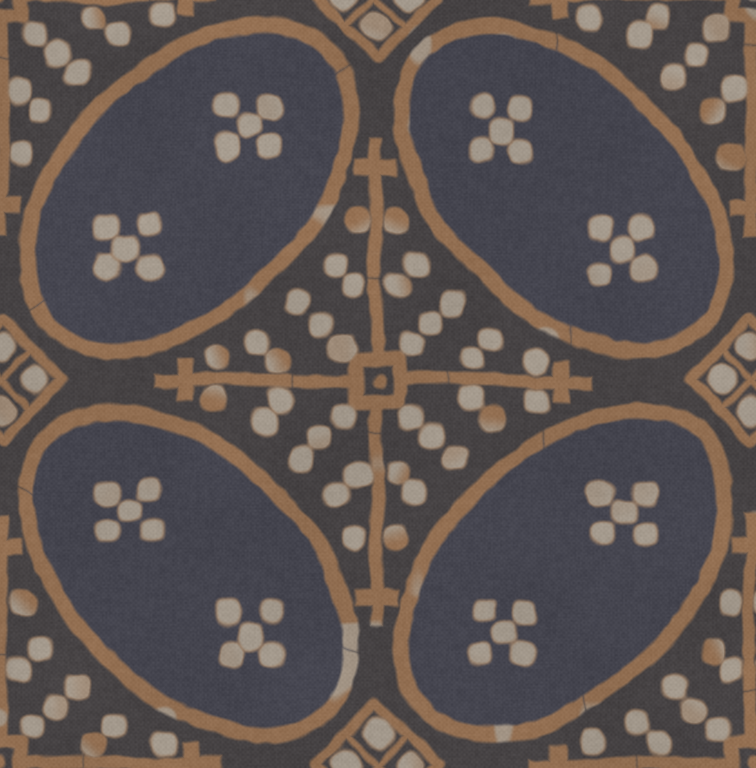
Write a WebGL 1 fragment shader that draws this pattern.

```glsl
precision highp float;
// Batik cloth: tilted ovals with dot flowers between dotted crosses and quartered diamonds.
uniform vec2 u_resolution;

const vec3 CREAM = vec3(0.64, 0.60, 0.55);
const vec3 OCHRE = vec3(0.575, 0.435, 0.32);
const vec3 DARK = vec3(0.275, 0.26, 0.265);
const vec3 INDIGO = vec3(0.27, 0.27, 0.31);

float hash(vec2 p) {
  return fract(sin(dot(p, vec2(12.9898, 78.233))) * 43758.5453);
}

float noise(vec2 p) {
  vec2 i = floor(p), f = fract(p);
  f = f * f * (3.0 - 2.0 * f);
  return mix(mix(hash(i), hash(i + vec2(1, 0)), f.x),
             mix(hash(i + vec2(0, 1)), hash(i + vec2(1, 1)), f.x), f.y);
}

float cover(float d) {
  float soft = max(0.006, 1.5 / u_resolution.y);
  return 1.0 - smoothstep(-soft, soft, d);
}

float box(vec2 p, vec2 halfSize) {
  vec2 d = abs(p) - halfSize;
  return length(max(d, 0.0)) + min(max(d.x, d.y), 0.0);
}

float ellipse(vec2 p, vec2 radii) {
  float k = length(p / radii);
  return k * (k - 1.0) / max(length(p / (radii * radii)), 0.001);
}

// Nearest lattice node whose coordinate sum is even (parity 0) or odd (parity 1).
vec2 nearestNode(vec2 q, float parity) {
  vec2 n = floor(q + 0.5), d = q - n;
  if (mod(n.x + n.y + parity, 2.0) > 0.5)
    n += abs(d.x) > abs(d.y) ? vec2(sign(d.x), 0.0) : vec2(0.0, sign(d.y));
  return n;
}

// Cream wax dot with a dyed rim and, on some, a stained side.
void daub(inout vec3 color, vec2 v, float r, vec2 id, float wear) {
  float h = hash(id), h2 = hash(id + 7.3);
  v += 0.012 * (vec2(h, h2) - 0.5);
  float d = mix(length(v), pow(dot(v * v, v * v), 0.25), 0.5) - r * (0.93 + 0.14 * h2);
  vec2 lean = vec2(cos(h * 40.0), sin(h * 40.0));
  float stain = smoothstep(-0.03, 0.03, dot(v, lean) + 0.05 * (h2 - 0.4));
  stain *= wear * step(0.62, hash(id + 3.1));
  stain = max(stain, 0.75 * smoothstep(-0.011, 0.002, d));
  color = mix(color, mix(CREAM, OCHRE, stain), cover(d));
}

void main() {
  vec2 cloth = (gl_FragCoord.xy - 0.5 * u_resolution) / u_resolution.y * 2.02;
  cloth -= vec2(-0.005, 0.01);

  // Hand-drawn wobble
  vec2 p = cloth + 0.018 * (vec2(noise(cloth * 7.0), noise(cloth * 7.0 + 31.0)) - 0.5);
  p += 0.007 * (vec2(noise(cloth * 38.0), noise(cloth * 38.0 + 53.0)) - 0.5);
  vec2 spacing = vec2(0.985, 1.01);
  vec2 q = p / spacing;
  vec3 ochre = mix(OCHRE, CREAM, 0.85 * smoothstep(0.80, 0.90, noise(cloth * 9.0 + 4.0)));

  // Ovals, leaning alternately
  vec2 cell = floor(q);
  vec2 e = p - (cell + 0.5) * spacing;
  vec2 axis = vec2(1.0, 2.0 * mod(cell.x + cell.y, 2.0) - 1.0) * 0.7071;
  vec2 along = vec2(dot(e, axis), dot(e, vec2(-axis.y, axis.x)));
  float oval = ellipse(along, vec2(0.515, 0.312));
  vec3 color = mix(DARK, INDIGO, cover(oval));
  float angle = atan(e.y, e.x) - 6.28 * hash(cell + 2.0);
  float crack = cover(abs(sin(angle)) * length(e) - 0.001);
  color = mix(color, ochre, cover(abs(oval) - 0.021) * (1.0 - 0.8 * crack));

  // Two five-dot flowers in each oval
  float end = along.x < 0.0 ? -1.0 : 1.0;
  vec2 flower = e - end * axis * 0.226;
  vec2 flowerId = cell * 5.0 + end;
  daub(color, abs(flower) - 0.054, 0.034, flowerId + 0.3 * sign(flower), 0.15);
  daub(color, flower, 0.034, flowerId, 0.15);

  // Crosses with barred arms and a square eye
  vec2 node = nearestNode(q, 0.0);
  vec2 c = p - node * spacing, quarter = sign(c), a = abs(c);
  float side = step(a.x, a.y);
  vec2 arm = mix(a, a.yx, side);
  vec2 armId = node * 3.0 + mix(vec2(quarter.x, 0.0), vec2(0.0, quarter.y), side);
  float reach = mix(0.575, 0.645, side) + 0.03 * (hash(armId) - 0.5);
  float cross = box(arm, vec2(reach, 0.017));
  cross = min(cross, box(arm - vec2(reach - 0.08, 0.0), vec2(0.018, 0.052)) - 0.004);
  crack = cover(abs(arm.x - 0.12 - 0.3 * hash(armId + 5.0)) - 0.001);
  color = mix(color, ochre, cover(cross) * (1.0 - 0.8 * crack));
  color = mix(color, ochre, cover(box(c, vec2(0.058)) - 0.015));
  color = mix(color, DARK, cover(box(c, vec2(0.036))));
  color = mix(color, ochre, cover(length(c) - 0.018));

  // Dots along the diagonals and beside the arms
  vec2 dotId = node * 11.0 + 0.4 * quarter;
  for (int i = 0; i < 3; i++) {
    float k = float(i);
    daub(color, a - vec2(0.087, 0.093) - 0.056 * k, 0.034, dotId + k, 0.35);
    vec2 spot = k < 2.0 ? vec2(0.247, 0.052) + 0.052 * k : vec2(0.42, 0.056);
    daub(color, arm - spot, 0.034, dotId + k + 17.0 + 4.0 * side, 1.0);
  }

  // Quartered diamonds holding four dots
  vec2 odd = nearestNode(q, 1.0);
  vec2 m = p - odd * spacing;
  vec2 r = vec2(m.x + m.y, m.y - m.x) * 0.7071;
  float frame = box(r, vec2(0.115));
  float bars = max(min(abs(r.x), abs(r.y)) - 0.009, frame);
  color = mix(color, DARK, cover(frame));
  color = mix(color, ochre, cover(min(abs(frame) - 0.014, bars)));
  daub(color, abs(r) - 0.06, 0.038, odd * 7.0 + 0.3 * sign(r), 0.4);

  // Uneven dye and woven threads
  color *= 0.97 + 0.06 * noise(cloth * 5.0 + 9.0);
  color += 0.012 * sin(cloth.x * 480.0) * sin(cloth.y * 480.0);
  color += 0.022 * (noise(cloth * vec2(60.0, 210.0)) + noise(cloth * vec2(210.0, 60.0)) - 1.0);
  gl_FragColor = vec4(color, 1.0);
}
```
